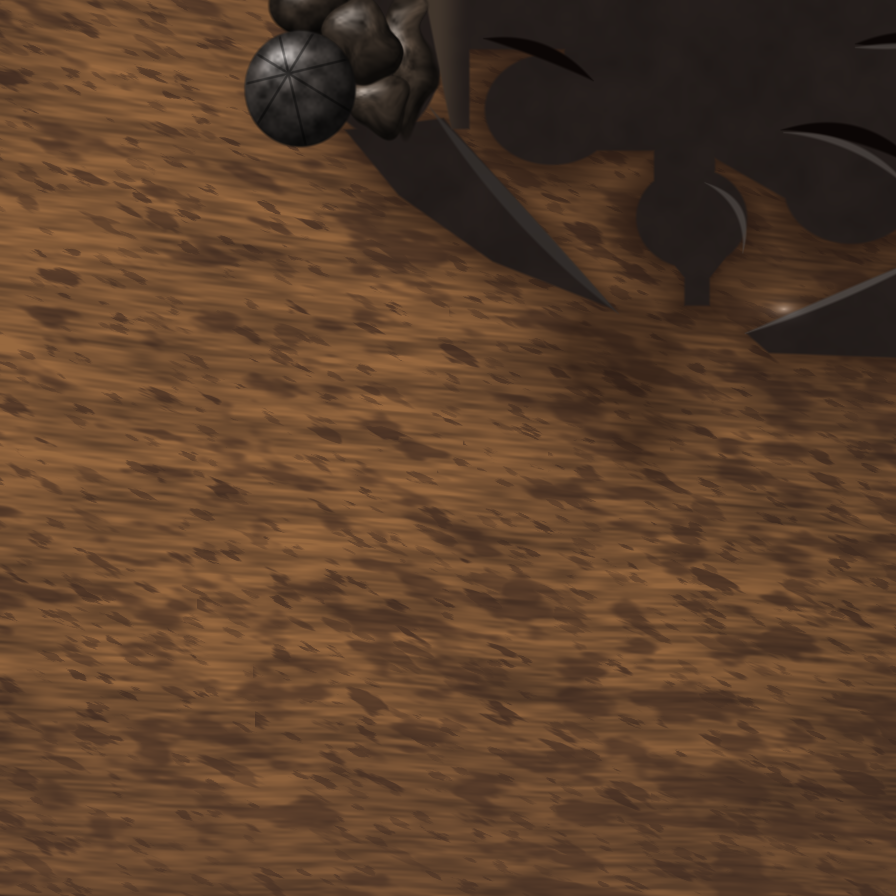
Give the GLSL for this texture, as a three.js fragment shader.

```glsl
varying vec2 vUv;
float hash(vec2 p) {
  vec3 q = fract(p.xyx * vec3(.1031, .103, .0973));
  q += dot(q, q.yzx + 33.33);
  return fract((q.x + q.y) * q.z);
}
float noise(vec2 p) {
  vec2 i = floor(p), f = fract(p);
  f = f * f * (3. - 2. * f);
  return mix(mix(hash(i), hash(i + vec2(1, 0)), f.x),
             mix(hash(i + vec2(0, 1)), hash(i + vec2(1, 1)), f.x), f.y);
}
float fbm(vec2 p) {
  return .53 * noise(p) + .27 * noise(p * 2.03 + 17.1) + .14 * noise(p * 4.1 + 5.3);
}
float fill(float d) { return 1. - smoothstep(-.002, .002, d); }
// Signed distance to a line, negative on the left of a to b
float side(vec2 p, vec2 a, vec2 b) {
  return dot(p - a, normalize(vec2(b.y - a.y, a.x - b.x)));
}
float oval(vec2 p, vec2 c, vec2 r) {
  return (length((p - c) / r) - 1.) * min(r.x, r.y);
}
// Bowed sliver with pointed ends
float sliver(vec2 p, vec2 a, vec2 b, float bow, float width) {
  vec2 axis = b - a;
  float t = clamp(dot(p - a, axis) / dot(axis, axis), 0., 1.);
  float arch = 4. * t * (1. - t);
  vec2 normal = normalize(vec2(-axis.y, axis.x));
  return length(p - a - axis * t - normal * bow * arch) - width * arch;
}
// Scattered slanted pores
float flecks(vec2 p, vec2 scale, float density) {
  vec2 g = vec2(p.x, p.y + .4 * p.x) * scale;
  float ragged = fbm(g * vec2(2, 4)) - .47, dark = 0.;
  for (int k = 0; k < 9; k++) {
    vec2 id = floor(g) + vec2(mod(float(k), 3.), floor(float(k) / 3.)) - 1.;
    vec2 centre = id + vec2(hash(id + 3.7), hash(id + 91.3));
    float radius = mix(.1, .42, hash(id + 47.9));
    float d = length((g - centre) * vec2(1, 1.2)) + ragged * .9;
    float on = step(hash(id + 150.5), density) * mix(.4, 1., hash(id + 211.));
    dark = max(dark, on * (1. - smoothstep(radius - .16, radius + .08, d)));
  }
  return dark;
}
vec3 wood(vec2 p) {
  float v = p.y + p.x * mix(.03, .16, p.y) + .012 * noise(p * 5.);
  float grain = mix(noise(vec2(p.x * 16., v * 180.)), noise(vec2(p.x * 38., v * 300.)), .45);
  float tone = 1.05 * grain + .85 * fbm(vec2(p.x * 7., v * 34.)) + .45 * fbm(p * vec2(4, 7) + 8.) - .59;
  tone += .2 * exp(-6. * dot(p - vec2(.2, .52), p - vec2(.2, .52)));
  vec3 col = mix(vec3(.31, .215, .147), vec3(.56, .385, .235), clamp(tone, -.15, 1.15));
  float density = .36 + .25 * p.x;
  float pores = max(flecks(p, vec2(19, 36), density), .8 * flecks(p + 5., vec2(34, 68), density));
  float blotch = fbm(vec2(p.x * 17., (v + .12 * p.x) * 48.)) + .1 * p.x - .07 * p.y;
  pores = max(pores, .75 * smoothstep(.52, .72, blotch));
  col = mix(col, vec3(.21, .14, .115), pores * .7);
  col = mix(col, vec3(.36, .25, .18), .3 - .3 * smoothstep(0., .32, p.y));
  return col * (1. - .07 * smoothstep(.5, 1., p.x));
}
float bladeShape(vec2 p, vec2 tip, vec2 top, vec2 heel, vec2 low, vec2 belly) {
  float d = max(side(p, tip, top), side(p, top, heel));
  return max(max(d, side(p, heel, low)), max(side(p, low, belly), side(p, belly, tip)));
}
float plateShape(vec2 p) {
  float d = min(max(.52 - p.x, .945 - p.y), max(.63 - p.x, .832 - p.y));
  d = min(d, oval(p, vec2(.616, .878), vec2(.075, .062)));
  d = min(d, oval(p, vec2(.772, .757), vec2(.062, .056)));
  d = min(d, max(abs(p.x - .764) - .034, abs(p.y - .81) - .04));
  d = min(d, max(abs(p.x - .778) - .014 - .8 * max(p.y - .69, 0.), abs(p.y - .695) - .036));
  d = min(d, oval(p, vec2(.95, .79), vec2(.075, .062)));
  return min(d, max(side(p, vec2(.79, .828), vec2(.94, .742)), max(p.y - .85, abs(p.x - .87) - .08)));
}
float wingShape(vec2 p, vec2 tip, vec2 heel) {
  return max(side(p, vec2(1, .7), tip), max(side(p, tip, heel), side(p, heel, vec2(1.1, .597))));
}
// Rounded, pitted metal lit from the upper left
vec3 dome(vec3 under, vec2 p, vec2 c, vec2 r, vec3 tint) {
  vec2 n = (p - c) / r;
  float z = sqrt(max(1. - dot(n, n), 0.)), pit = fbm(p * 65.);
  float lit = max(dot(vec3(n, z), normalize(vec3(-.35, .5, .8))), 0.);
  vec3 col = tint * (.2 + .6 * lit) * (.4 + 1.25 * pit) + .8 * pit * pow(lit, 16.);
  return mix(under, col, fill(oval(p, c, r)));
}
void main() {
  vec2 p = vUv;
  vec3 iron = vec3(.142, .115, .106) * (.86 + .24 * fbm(p * 28.));
  vec3 steel = vec3(.31, .285, .27), bronze = vec3(.34, .28, .23);
  float blade = bladeShape(p, vec2(.685, .655), vec2(.495, .868), vec2(.385, .855), vec2(.445, .782), vec2(.55, .708));
  float plate = plateShape(p), wing = wingShape(p, vec2(.833, .628), vec2(.858, .606));
  // Wood and cast shadows
  float shade = .6 * exp(-30. * max(min(blade, wing), 0.));
  shade = max(shade, .74 * exp(-17. * max(plate, 0.)));
  shade = max(shade, .55 * exp(-22. * max(oval(p, vec2(.69, .61), vec2(.055, .05)), 0.)));
  shade = max(shade, .42 - .42 * smoothstep(.2, 1.3, length((p - vec2(.715, .53)) / vec2(.055, .085))));
  vec3 col = mix(wood(p), vec3(.14, .085, .06), shade);
  // Pierced plate with lit rims
  float slot = sliver(p, vec2(.54, .957), vec2(.662, .91), .01, .008);
  slot = min(slot, sliver(p, vec2(.872, .855), vec2(1.03, .81), .018, .009));
  slot = min(slot, sliver(p, vec2(.955, .951), vec2(1.05, .962), 0., .007));
  float rim = sliver(p, vec2(.875, .852), vec2(1.02, .785), .017, .004);
  rim = min(rim, sliver(p, vec2(.787, .796), vec2(.829, .718), .018, .004));
  rim = min(rim, sliver(p, vec2(.955, .947), vec2(1.04, .95), 0., .003));
  col = mix(mix(col, iron, fill(plate)), vec3(.045, .025, .02), fill(slot));
  col = mix(col, steel, .7 * fill(rim));
  // Bevelled blade and lower wing
  col = mix(col, iron, fill(min(blade, wing)));
  col = mix(col, steel * .68, .75 * fill(sliver(p, vec2(.48, .88), vec2(.69, .65), -.006, .008)));
  col = mix(col, steel, .85 * fill(sliver(p, vec2(.832, .628), vec2(1.05, .721), -.003, .004)));
  col += .4 * exp(-3. * length((p - vec2(.875, .655)) / vec2(.025, .013)));
  // Stem and curled ornament
  float stem = max(max(.675 - .2 * p.y - p.x, p.x - .524), .856 - p.y);
  col = mix(col, iron, fill(oval(p, vec2(.425, .94), vec2(.068, .092))));
  col = mix(col, mix(bronze * .75, iron, smoothstep(.485, .525, p.x)), fill(stem));
  vec2 bent = p + .022 * (vec2(noise(p * 32.), noise(p * 32. + 9.)) - .5);
  col = dome(col, p, vec2(.345, .994), vec2(.045, .035), bronze * .7);
  col = dome(col, bent, vec2(.455, .932), vec2(.027, .08), bronze);
  col = dome(col, bent, vec2(.42, .885), vec2(.035, .033), bronze);
  col = dome(col, bent, vec2(.405, .955), vec2(.042, .043), bronze * .85);
  // Fluted round knob
  vec2 knob = vec2(.335, .901), pole = p - vec2(.322, .918);
  col = dome(col, p, knob, vec2(.062, .065), steel);
  float spoke = abs(fract(atan(pole.y, pole.x) * 1.2732 + .2) - .5) * length(pole);
  col *= 1. - (.4 - .4 * smoothstep(.0005, .003, spoke)) * fill(oval(p, knob, vec2(.06, .063)));
  gl_FragColor = vec4(col, 1);
}
```
